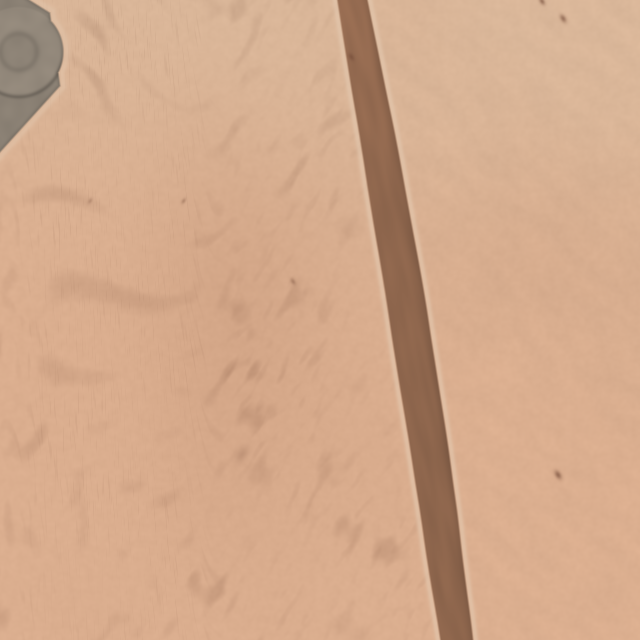
Give the GLSL for this texture, as a Shadertoy shader.

```glsl
// Warm, softly creased surface split by a dark, slightly bowed groove with pale lips,
// and a grey round-headed fitting at the upper left. Gradient noise gives mottling,
// slanted creases and grain; distance functions give the groove, fitting and specks.

const vec3 TAN_LOW    = vec3(0.860, 0.685, 0.562);
const vec3 TAN_HIGH   = vec3(0.856, 0.718, 0.602);
const vec3 TAN_DEEP   = vec3(0.815, 0.635, 0.515);
const vec3 RIM_LIGHT  = vec3(0.890, 0.780, 0.680);
const vec3 GROOVE     = vec3(0.555, 0.398, 0.300);
const vec3 FITTING    = vec3(0.555, 0.515, 0.465);
const vec3 SPECK      = vec3(0.460, 0.300, 0.225);

const float EDGE_SOFT   = 0.0022;  // half width of blurred edges
const float CREASE_DARK = 0.085;   // crease strength left of the groove
const float GRAIN       = 0.012;
const vec2  HEAD_POS    = vec2(0.029, 0.919);
const float HEAD_RADIUS = 0.070;
const float HOLE_RADIUS = 0.029;

// x, y, radius, darkness
const vec4 SPECKS[8] = vec4[8](
    vec4(0.549, 0.911, 0.0050, 0.60), vec4(0.880, 0.971, 0.0055, 0.60),
    vec4(0.847, 0.998, 0.0050, 0.60), vec4(0.872, 0.258, 0.0060, 0.65),
    vec4(0.458, 0.560, 0.0045, 0.38), vec4(0.287, 0.686, 0.0040, 0.35),
    vec4(0.141, 0.686, 0.0040, 0.28), vec4(0.378, 0.290, 0.0110, 0.22));

vec2 hashGradient(vec2 cell) {
    vec3 h = fract(cell.xyx * vec3(0.1031, 0.1030, 0.0973));
    h += dot(h, h.yzx + 33.33);
    float angle = 6.2832 * fract((h.x + h.y) * h.z);
    return vec2(cos(angle), sin(angle));
}

float gradientNoise(vec2 p) {
    vec2 i = floor(p), f = p - i;
    vec2 u = f * f * f * (f * (f * 6.0 - 15.0) + 10.0);
    vec2 e = vec2(0.0, 1.0);
    float a = dot(hashGradient(i), f);
    float b = dot(hashGradient(i + e.yx), f - e.yx);
    float c = dot(hashGradient(i + e.xy), f - e.xy);
    float d = dot(hashGradient(i + e.yy), f - e.yy);
    return mix(mix(a, b, u.x), mix(c, d, u.x), u.y);
}

// Noise stretched along a direction given by its angle.
float streakNoise(vec2 p, float angle, vec2 frequency) {
    vec2 along = vec2(cos(angle), sin(angle));
    return gradientNoise(vec2(dot(p, along), dot(p, vec2(-along.y, along.x))) * frequency);
}

float fill(float dist, float soft) { return 1.0 - smoothstep(-soft, soft, dist); }
float band(float dist, float width) { return exp(-dist * dist / (width * width)); }

// Horizontal offset from the groove's bowed centre line, and its half width.
vec2 grooveShape(vec2 p) {
    float t = 1.0 - p.y;
    float center = 0.5505 + 0.1915 * t - 0.029 * t * t;
    float wobble = 0.0015 * gradientNoise(vec2(p.y * 9.0, 3.5));
    return vec2(p.x - center - wobble, 0.0235 + 0.002 * t + 0.024 * t * t * 0.0 + 0.024 * t * p.y);
}

vec3 surface(vec2 p, float side) {
    float broad = gradientNoise(p * 4.0 + 7.0);
    vec3 col = mix(TAN_LOW, TAN_HIGH, smoothstep(0.35, 1.05, p.y + 0.22 * (p.x - 0.5) + 0.1 * broad));
    float shade = 0.45 * band(length((p - vec2(0.36, 0.60)) * vec2(1.0, 0.8)), 0.16)
                + 0.40 * band(length((p - vec2(0.38, 0.30)) * vec2(1.0, 0.7)), 0.17)
                + 0.35 * band(length((p - vec2(0.88, 0.60)) * vec2(0.6, 1.0)), 0.17);
    col = mix(col, TAN_DEEP, clamp(shade + 0.25 * broad, 0.0, 0.8));

    // Steep slanted creases on the left, faint falling ones on the right.
    float lean = mix(1.45, 1.02, smoothstep(0.0, 0.35, p.x));
    float creases = smoothstep(0.12, 0.55, streakNoise(p, lean, vec2(15.0, 42.0)));
    creases += 0.5 * smoothstep(0.10, 0.55, streakNoise(p + 3.1, lean, vec2(26.0, 70.0)));
    creases *= 0.65 + 0.9 * gradientNoise(p * 6.0 + 2.0);
    float ripples = streakNoise(p, -0.7, vec2(14.0, 38.0));
    col *= 1.0 - mix(CREASE_DARK * creases * vec3(0.9, 1.1, 1.2), vec3(0.022 * ripples), side);

    float grain = gradientNoise(p * 75.0) + 0.6 * gradientNoise(p * 150.0 + 9.0);
    return col + GRAIN * grain;
}

void addFitting(inout vec3 col, vec2 p, float soft) {
    float slant = dot(p - vec2(0.0, 0.762), vec2(0.740, -0.671));
    float sideEdge = dot(p - vec2(0.078, 0.980), vec2(0.990, 0.139));
    float topEdge = dot(p - vec2(0.078, 0.980), vec2(0.530, 0.848));
    float body = max(slant, max(sideEdge, topEdge));
    float radius = length(p - HEAD_POS);
    float head = radius - HEAD_RADIUS;
    float outline = min(body, head);

    col = mix(col, RIM_LIGHT, 0.5 * band(outline - 0.005, 0.005));
    vec3 grey = FITTING * (0.98 + 0.05 * gradientNoise(p * 40.0));
    grey *= 1.0 + 0.06 * fill(head, soft);
    grey *= 1.0 - 0.20 * band(head, 0.0035) * smoothstep(0.02, -0.04, p.y - HEAD_POS.y);
    grey *= 1.0 - 0.09 * band(radius - HOLE_RADIUS, 0.005);
    grey *= 1.0 - 0.04 * fill(radius - HOLE_RADIUS, soft * 2.0);
    grey *= 1.0 - 0.12 * band(outline, 0.004);
    col = mix(col, grey, fill(outline, soft));
}

void mainImage(out vec4 fragColor, in vec2 fragCoord) {
    vec2 p = fragCoord / iResolution.xy;
    float soft = max(EDGE_SOFT, 0.75 / iResolution.y);

    vec2 groove = grooveShape(p);
    float grooveDist = abs(groove.x) - groove.y;
    vec3 col = surface(p, step(0.0, groove.x));

    // Pale lips, then the dark channel with a darker right wall.
    col = mix(col, RIM_LIGHT, 0.65 * band(grooveDist - 0.004, 0.0045));
    vec3 channel = GROOVE * (1.0 + 0.07 * streakNoise(p, -1.37, vec2(10.0, 70.0)));
    channel *= 1.0 + 0.07 * smoothstep(0.6, 1.0, p.y) - 0.10 * band(groove.x - groove.y, 0.008);
    col = mix(col, channel, fill(grooveDist, soft));

    for (int i = 0; i < SPECKS.length(); i++) {
        vec2 d = p - SPECKS[i].xy;
        d.x += 0.35 * d.y * sign(SPECKS[i].x - 0.4);
        col = mix(col, SPECK, SPECKS[i].w * band(length(d * vec2(1.2, 0.9)), SPECKS[i].z));
    }

    addFitting(col, p, soft);
    fragColor = vec4(clamp(col, 0.0, 1.0), 1.0);
}
```
